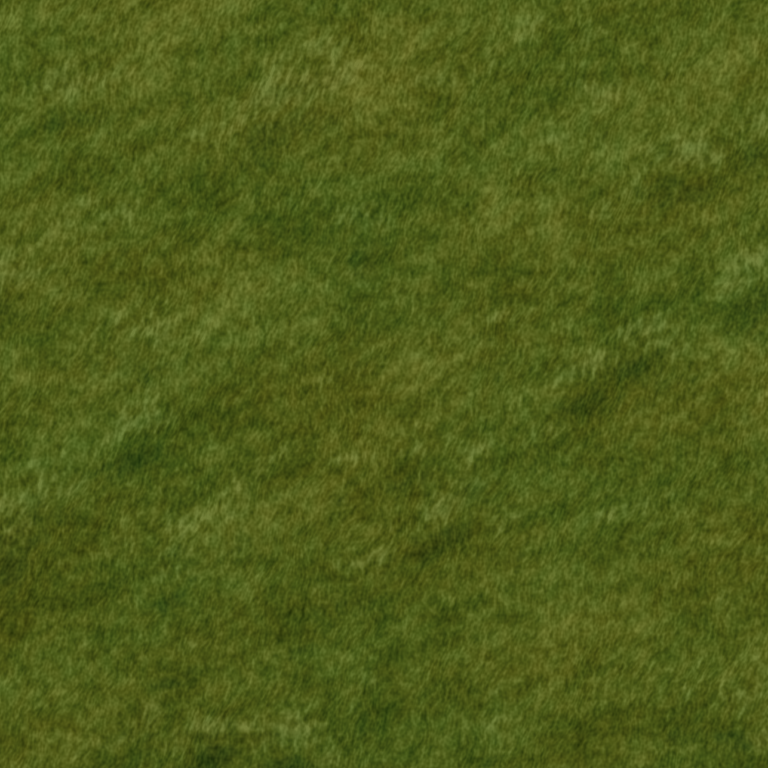
A three.js fragment shader for this texture:

```glsl
// Draws a grassy hillside: fine leaning blades, soft tufts, dark hollows and pale crests.
varying vec2 vUv;

// Random unit gradient for a lattice cell
vec2 cellGradient(vec2 cell) {
  vec3 h = fract(vec3(cell.xyx) * vec3(0.1031, 0.1030, 0.0973));
  h += dot(h, h.yzx + 33.33);
  float angle = 6.2832 * fract((h.x + h.y) * h.z);
  return vec2(cos(angle), sin(angle));
}

// Gradient noise, roughly -0.7 to 0.7
float gradientNoise(vec2 p) {
  vec2 cell = floor(p);
  vec2 f = fract(p);
  vec2 u = f * f * f * (f * (f * 6.0 - 15.0) + 10.0);
  float a = dot(cellGradient(cell), f);
  float b = dot(cellGradient(cell + vec2(1.0, 0.0)), f - vec2(1.0, 0.0));
  float c = dot(cellGradient(cell + vec2(0.0, 1.0)), f - vec2(0.0, 1.0));
  float d = dot(cellGradient(cell + vec2(1.0, 1.0)), f - vec2(1.0, 1.0));
  return mix(mix(a, b, u.x), mix(c, d, u.x), u.y);
}

// Broad noise of the ground, stretched along the rising slope
float slopeNoise(vec2 p, vec2 scale) {
  return gradientNoise(vec2(p.x, p.y - 0.25 * p.x) * scale);
}

// Clumps of tall grass, with ragged edges
float clumpMask(vec2 p, float ragged) {
  float clump = slopeNoise(p + vec2(4.3, 2.7), vec2(5.0, 10.0));
  clump += 0.5 * slopeNoise(p + 8.1, vec2(13.0, 24.0)) + 0.3 * ragged;
  return smoothstep(0.2, 0.7, clump);
}

// Shadow, middle and highlight greens for a tone around zero
vec3 grassColor(float tone) {
  vec3 midGreen = vec3(0.302, 0.353, 0.090);
  vec3 highlightStep = vec3(0.070, 0.069, 0.058);
  vec3 shadowStep = vec3(0.065, 0.065, 0.025);
  return midGreen + highlightStep * max(tone, 0.0) + shadowStep * min(tone, 0.0);
}

void main() {
  vec2 p = vUv;

  // Blades lean to the right, bent a little by the wind
  float wind = gradientNoise(p * 9.0) + 0.5 * gradientNoise(p * 23.0 + 3.0);
  vec2 lean = vec2(p.x - 0.25 * p.y + 0.012 * wind, p.y);
  float blades = gradientNoise(lean * vec2(138.0, 66.0) + 17.0);
  float fineBlades = gradientNoise(lean * vec2(235.0, 128.0) + 51.0);
  float specks = gradientNoise(p * vec2(250.0, 215.0) + 91.0);

  // Tufts from small to large, wider than tall as they grow
  float smallTufts = gradientNoise(lean * vec2(66.0, 58.0) + 29.0);
  float tufts = slopeNoise(p + 0.006 * wind + 5.0, vec2(27.0, 38.0));
  float mounds = slopeNoise(p + 0.01 * wind + 9.3, vec2(11.0, 20.0));
  float swells = slopeNoise(p + 1.7, vec2(3.5, 7.0));

  float grain = 1.15 * blades + 1.25 * fineBlades + 0.8 * specks;
  float tone = grain + 0.85 * smallTufts + 0.95 * tufts;
  tone += 0.8 * mounds + 0.95 * swells + 0.4 * (p.y - 0.5) + 0.1;

  // Dark hollows, deeper low on the slope, with lit crests above them
  float hollow = clumpMask(p, tufts + smallTufts) * mix(1.15, 0.6, p.y);
  float crest = clumpMask(p - vec2(0.008, 0.05), tufts + blades) * (1.0 - min(hollow, 1.0));
  tone += crest * (0.75 + 0.5 * blades) - 1.5 * hollow;

  vec3 color = grassColor(clamp(tone, -2.6, 2.0));

  // Drift between dry olive and cool green, with silvery crests
  float dryness = 0.7 * slopeNoise(p + 6.4, vec2(4.0, 8.0)) + 0.5 * gradientNoise(lean * vec2(52.0, 44.0) + 73.0);
  color += dryness * vec3(0.045, -0.008, -0.012);
  color += 0.02 * crest * vec3(0.2, 0.4, 1.0) + 0.012 * hollow * vec3(-1.0, 0.2, 1.0);

  gl_FragColor = vec4(color, 1.0);
}
```
